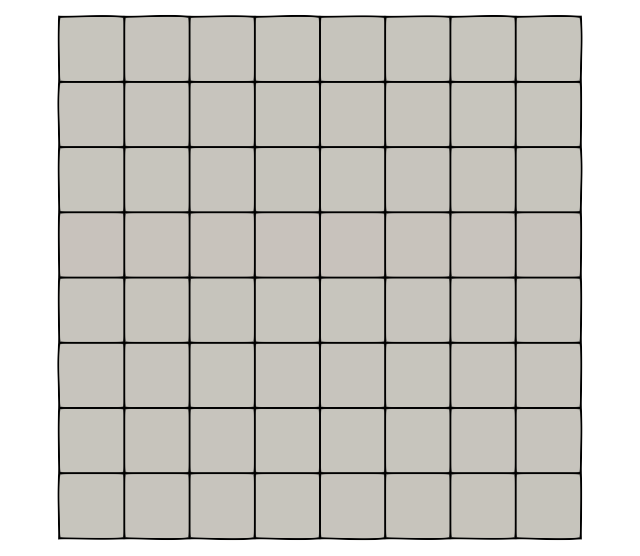
This pattern is drawn by a WebGL 2 fragment shader. Its source:

```glsl
#version 300 es
precision highp float;

uniform vec2 u_resolution;
out vec4 fragColor;

// Lengths are fractions of the canvas height
#define COUNT 8.0
#define CELL 0.1173
#define CENTER_SHIFT vec2(0.0, 0.0008)
#define LINE_WIDTH 0.0034
#define FLARE_WIDTH 0.0014
#define FLARE_LENGTH 0.011
#define EDGE_BOW 0.0016
#define TONE_VARIATION 0.004
#define WARM_ROW 4.0

const vec3 PAPER = vec3(1.0);
const vec3 TILE = vec3(0.78, 0.77, 0.74);
const vec3 INK = vec3(0.0);
const vec3 WARM_TINT = vec3(0.004, -0.006, -0.002);

float hash(vec2 p) {
    vec3 q = fract(p.xyx * 0.1031);
    q += dot(q, q.yzx + 33.33);
    return fract((q.x + q.y) * q.z);
}

// Uneven outward swelling of the outer edge, zero at each crossing
float edgeBow(float along, float line) {
    float t = fract(along);
    float swell = 6.75 * t * t * (1.0 - t);
    return EDGE_BOW * swell * mix(0.4, 1.0, hash(vec2(floor(along), line + 17.0)));
}

void main() {
    float pixel = 1.0 / u_resolution.y;
    vec2 p = (gl_FragCoord.xy - 0.5 * u_resolution) * pixel - CENTER_SHIFT;
    vec2 grid = p / CELL + 0.5 * COUNT;

    // Nearest grid line on each axis, bowed only on the border
    vec2 line = clamp(round(grid), 0.0, COUNT);
    vec2 side = step(COUNT - 0.5, line) - step(line, vec2(0.5));
    vec2 bow = abs(side) * vec2(edgeBow(grid.y, line.x), edgeBow(grid.x, line.y + 31.0));
    vec2 toLine = (grid - line) * CELL;
    vec2 lineDist = abs(toLine - side * bow);

    // Board outline, including the outer half of the border line
    vec2 beyond = abs(p) - 0.5 * COUNT * CELL - bow - 0.5 * LINE_WIDTH;
    float board = clamp(0.5 - max(beyond.x, beyond.y) / pixel, 0.0, 1.0);

    // Tiles with a faint change of tone
    vec2 cell = floor(grid);
    vec3 tile = TILE + TONE_VARIATION * (hash(cell + 5.0) - 0.5);
    tile += WARM_TINT * (1.0 - step(0.5, abs(cell.y - WARM_ROW)));

    // Lines swell softly towards the crossings
    vec2 flare = exp(-abs(toLine.yx) / FLARE_LENGTH * 1.6);
    vec2 halfWidth = 0.5 * LINE_WIDTH + FLARE_WIDTH * flare * flare;
    vec2 blur = 0.5 * pixel + 0.6 * FLARE_WIDTH * flare;
    vec2 stroke = 1.0 - smoothstep(halfWidth - blur, halfWidth + blur, lineDist);
    float ink = max(stroke.x, stroke.y);

    vec3 color = mix(PAPER, mix(tile, INK, ink), board);
    fragColor = vec4(color, 1.0);
}
```
